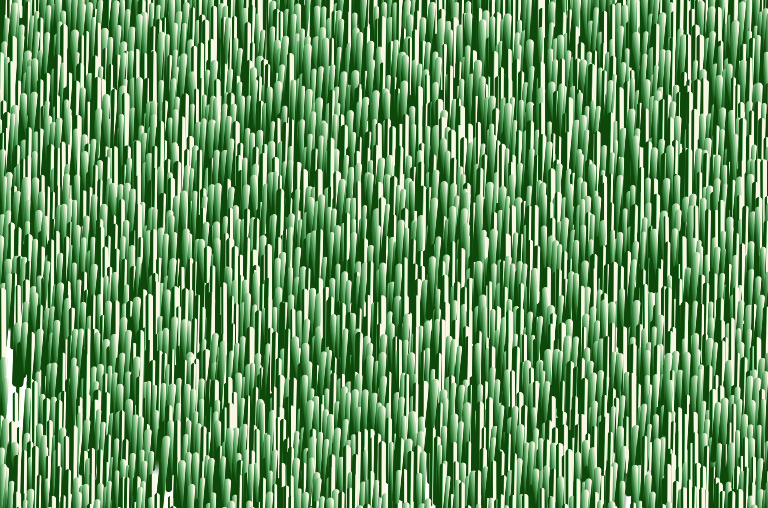
Write a Shadertoy shader that draws this pattern.

```glsl
// Dense field of upright, round-tipped grass blades shaded from deep green to cream.

float hash(vec2 cell, float seed) {
    vec3 q = fract(vec3(cell, seed) * vec3(0.1031, 0.1130, 0.0973));
    q += dot(q, q.yzx + 33.33);
    return fract((q.x + q.y) * q.z);
}

// Shade from dark (0) through greens to cream (1)
vec3 bladeRamp(float tone) {
    vec3 c = mix(vec3(0.05, 0.28, 0.04), vec3(0.20, 0.47, 0.21), smoothstep(0.04, 0.32, tone));
    c = mix(c, vec3(0.40, 0.69, 0.44), smoothstep(0.32, 0.56, tone));
    c = mix(c, vec3(0.71, 0.84, 0.67), smoothstep(0.56, 0.80, tone));
    return mix(c, vec3(0.97, 0.97, 0.89), smoothstep(0.80, 0.98, tone));
}

// Sparse places where the bare ground shows: left edge and a little along the bottom
float bareGround(vec2 p) {
    float leftPatch = 1.0 - smoothstep(0.5, 1.1, length((p - vec2(0.015, 0.24)) / vec2(0.07, 0.12)));
    float bottomPatch = 0.5 * (1.0 - smoothstep(0.0, 0.14, p.y)) * smoothstep(0.5, 1.0, sin(p.x * 13.0 - 2.6));
    return max(leftPatch, bottomPatch);
}

void mainImage(out vec4 fragColor, in vec2 fragCoord) {
    vec2 p = fragCoord / iResolution.y;
    float pixel = 1.0 / iResolution.y;
    vec2 cellSize = vec2(0.0112, 0.058);
    vec2 home = floor(p / cellSize);
    vec3 color = mix(vec3(0.05, 0.28, 0.04), vec3(1.0), smoothstep(0.1, 0.3, bareGround(p)));

    // Paint from far rows to near rows, so lower tips overlap higher blades
    for (int row = 4; row >= -2; row--) {
        for (int col = -3; col <= 3; col++) {
            vec2 id = home + vec2(col, row);
            float stagger = hash(vec2(id.x, 7.0), 1.0);
            vec2 jitter = vec2(hash(id, 2.0), hash(id, 3.0) * 0.9 + stagger);
            vec2 tip = (id + jitter) * cellSize;
            if (hash(id, 4.0) < 0.75 * bareGround(tip - vec2(0.0, 0.04))) continue;

            bool soft = hash(id, 5.0) > 0.43;
            float variety = hash(id, 6.0);
            float lean = soft ? mix(0.02, 0.11, variety) : mix(-0.005, 0.025, variety);
            float halfWidth = mix(0.0045, 0.0080, hash(id, 8.0));
            float len = mix(0.11, 0.17, hash(id, 9.0));

            // Slanted capsule hanging down from its tip
            vec2 d = p - tip;
            float side = d.x - lean * d.y;
            float along = max(abs(d.y + 0.5 * len) - 0.5 * len + halfWidth, 0.0);
            float dist = length(vec2(side, along)) - halfWidth;
            float cover = 1.0 - smoothstep(-0.5 * pixel, 0.5 * pixel, dist);

            // Soft blades fade across and downward; crisp ones split into dark and cream
            float across = 0.5 + 0.5 * side / halfWidth;
            float down = -d.y / len;
            float split = mix(0.32, 0.62, variety);
            float tone = soft ? 0.46 + 0.75 * across - 1.3 * down
                              : smoothstep(split - 0.13, split + 0.13, across);
            color = mix(color, bladeRamp(tone), cover);
        }
    }
    fragColor = vec4(color, 1.0);
}
```
